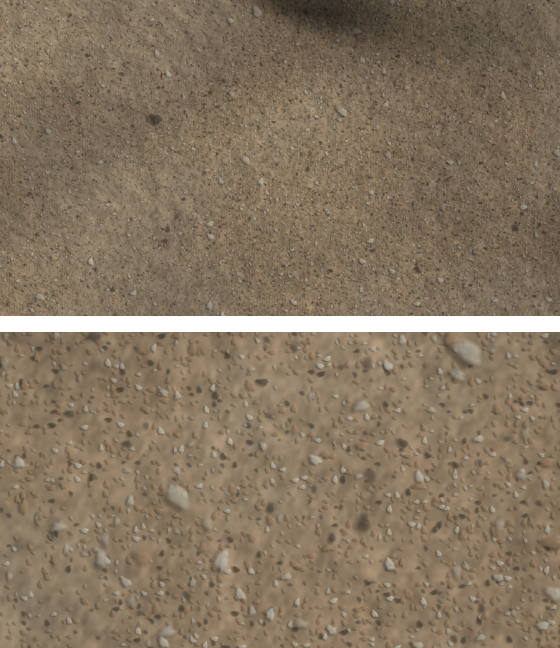
Top: the whole. Bottom: its middle third, enlarged.
This texture is drawn by a WebGL 1 fragment shader. Its source:

```glsl
precision highp float;
// Coarse beach sand with soft dunes, a shaded hollow and scattered shell chips.
uniform vec2 u_resolution;

#define SAND vec3(0.478, 0.424, 0.350)
#define WARM vec3(0.540, 0.440, 0.335)
#define PALE vec3(0.640, 0.630, 0.585)
#define DARK vec3(0.250, 0.228, 0.195)
#define GRAIN_CONTRAST 0.27
#define BUMP_CONTRAST 0.34
#define DUNE_CONTRAST 0.52
#define HOLLOW_DEPTH 0.50
#define CHIP_OPACITY 0.72
#define CHIP_SHADOW 0.24
#define LIGHT_DIR vec2(0.88, 0.47)

float hash(vec2 p) {
  vec3 q = fract(vec3(p.xyx) * 0.1031);
  q += dot(q, q.yzx + 33.33);
  return fract((q.x + q.y) * q.z);
}

float noise(vec2 p) {
  vec2 i = floor(p), f = fract(p);
  f = f * f * (3.0 - 2.0 * f);
  return mix(mix(hash(i), hash(i + vec2(1, 0)), f.x),
             mix(hash(i + vec2(0, 1)), hash(i + vec2(1, 1)), f.x), f.y);
}

float fbm(vec2 p) {
  float sum = 0.0, amp = 0.5;
  for (int i = 0; i < 4; i++) {
    sum += amp * noise(p);
    p = p * 2.03 + 17.3;
    amp *= 0.5;
  }
  return sum / 0.9375;
}

vec2 rotate(vec2 p, float a) {
  float c = cos(a), s = sin(a);
  return vec2(c * p.x + s * p.y, c * p.y - s * p.x);
}

// Wobbly ellipse: signed distance in cell units
float chip(vec2 d, float angle, float radius, float phase) {
  vec2 e = rotate(d, angle) * vec2(0.8, 1.25);
  float a = atan(e.y, e.x + 1e-5);
  return length(e) - radius * (1.0 + 0.12 * sin(3.0 * a + phase) + 0.06 * sin(5.0 * a - phase));
}

// One jittered chip per cell, with a shadow on the side away from the light
void scatter(inout vec3 col, vec2 p, float cells, float density, float size, float paleShare) {
  vec2 q = p * cells + cells * 1.7;
  float edge = cells * 0.0038;
  edge = max(min(edge, size * 0.35), cells * 0.9 / u_resolution.y);
  for (int j = -1; j <= 1; j++) {
    for (int i = -1; i <= 1; i++) {
      vec2 id = floor(q) + vec2(i, j);
      if (hash(id + 3.1) > density) continue;
      vec2 d = q - id - 0.2 - 0.6 * vec2(hash(id + 11.7), hash(id + 23.9));
      float pick = hash(id + 37.3), vary = hash(id + 51.1);
      float radius = size * mix(0.5, 1.0, vary * vary);
      float angle = -0.7 + 2.2 * (hash(id + 71.9) - 0.5);
      float body = chip(d, angle, radius, 6.28 * vary);
      float shade = chip(d + LIGHT_DIR * radius * 0.65, angle, radius, 6.28 * vary);
      vec3 tone = pick < paleShare ? mix(SAND, PALE, 0.4 + 0.6 * vary)
                : pick < 0.84 ? mix(SAND, WARM, 0.4 + 0.6 * vary) : mix(SAND, DARK, 0.4 + 0.6 * vary);
      tone *= 1.0 + 0.12 * clamp(dot(d, LIGHT_DIR) / radius, -1.0, 1.0);
      col *= 1.0 - CHIP_SHADOW * (1.0 - smoothstep(-edge, edge * 1.5, shade));
      col = mix(col, tone, CHIP_OPACITY * (1.0 - smoothstep(-edge, edge, body)));
    }
  }
}

// Grain streaks run diagonally on the upper left, steeply elsewhere
float grains(vec2 p) {
  vec2 w = p + 0.03 * vec2(noise(p * 4.0), noise(p * 4.0 + 9.0));
  float diagonal = noise(rotate(w, -0.75) * vec2(80.0, 170.0));
  float steep = noise(rotate(w, -1.9) * vec2(100.0, 165.0) + 40.0);
  float side = smoothstep(0.35, 0.65, p.x * 0.6 - p.y * 0.5 + 0.4 + 0.3 * noise(p * 3.0));
  return mix(diagonal, steep, side) * 0.65 + noise(p * 200.0) * 0.35;
}

// Curved shadowed hollow at the top with a softer fall-off to its right
float hollow(vec2 p) {
  float rim = 0.84 + 0.9 * (p.x - 1.15) * (p.x - 1.15) + 0.03 * (noise(p * 9.0) - 0.5);
  float across = (p.x - 0.96) / 0.30;
  float core = smoothstep(-0.02, 0.12, p.y - rim) * exp(-across * across);
  vec2 s = (p - vec2(1.25, 0.89)) / vec2(0.45, 0.13);
  return core + 0.45 * exp(-dot(s, s));
}

void main() {
  vec2 p = gl_FragCoord.xy / u_resolution.y;

  // Sand body: colour patches, relief and grain
  float patches = fbm(p * 3.2 + 5.0);
  vec3 col = mix(SAND, WARM * 0.93, 0.35 * smoothstep(0.4, 0.7, patches));
  float bump = fbm(p * 26.0 + LIGHT_DIR * 0.22) - fbm(p * 26.0 - LIGHT_DIR * 0.22);
  col *= 1.0 + BUMP_CONTRAST * bump + GRAIN_CONTRAST * (grains(p) - 0.5);

  // Chips from fine grit to large shells
  float grit = 0.22 + 0.35 * smoothstep(0.3, 0.7, patches);
  scatter(col, p, 125.0, grit, 0.40, 0.26);
  scatter(col, p, 62.0, grit * 0.30, 0.32, 0.42);
  scatter(col, p, 29.0, 0.10, 0.26, 0.60);
  scatter(col, p, 7.0, 0.09, 0.13, 0.80);

  // Broad light over the dunes
  float dunes = fbm(rotate(p, 0.5) * vec2(1.6, 2.6) + 2.0) - 0.5;
  float light = 1.045 + DUNE_CONTRAST * dunes - 0.08 * smoothstep(0.9, 1.8, p.x);
  col *= light * (1.0 - HOLLOW_DEPTH * min(hollow(p), 1.2));
  gl_FragColor = vec4(clamp(col, 0.0, 1.0), 1.0);
}
```
